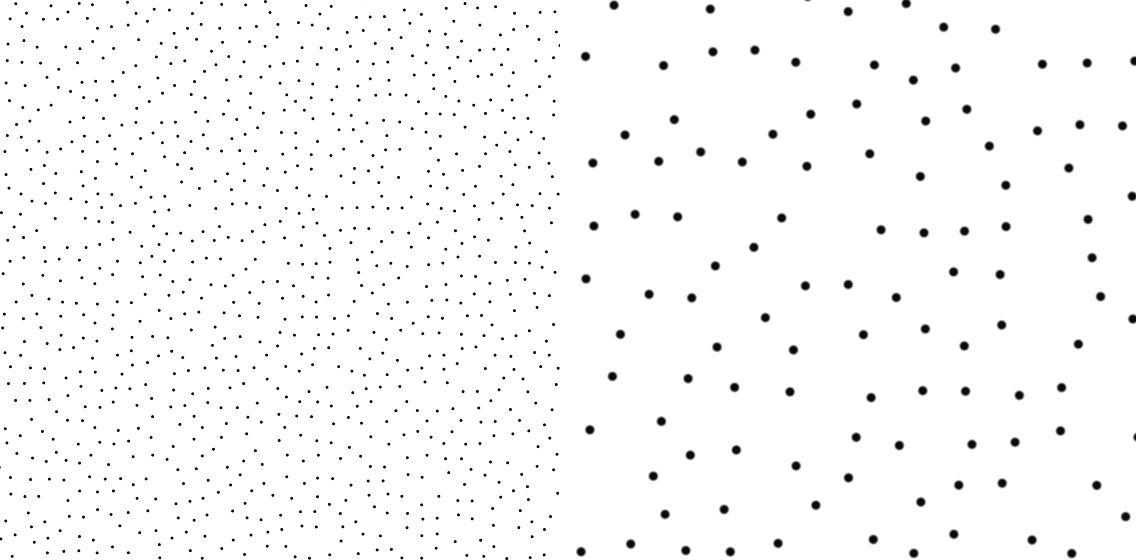
Left: the whole. Right: its middle third, enlarged.
Reproduce this pattern procedurally as a three.js fragment shader.

```glsl
// Small black dots scattered evenly but irregularly on white.
// One random point per grid cell; neighbours closer than a minimum
// spacing push each other apart in three steps, giving blue noise.

varying vec2 vUv;

const float CELLS = 31.0;

vec2 hash2(vec2 p) {
  return fract(sin(vec2(dot(p, vec2(127.1, 311.7)), dot(p, vec2(269.5, 183.3)))) * 43758.5453);
}

// Half of the shift that brings two points to the minimum spacing
vec2 push(vec2 a, vec2 b) {
  vec2 away = a - b;
  float d = max(length(away), 0.001);
  return away / d * max(0.79 - d, 0.0) * 0.5;
}

void main() {
  vec2 pos = vUv * CELLS;
  vec2 cell = floor(pos);
  vec2 local = pos - cell;

  // 9 x 9 cells around this one: xy holds the point, zw its next place
  vec4 dots[81];
  for (int y = 0; y < 9; y++) {
    for (int x = 0; x < 9; x++) {
      vec2 offset = vec2(float(x), float(y)) - 4.0;
      dots[y * 9 + x] = (offset + hash2(cell + offset + 17.0)).xyxy;
    }
  }

  // Relax a shrinking window, so that every cell finds the same points
  for (int pass = 0; pass < 3; pass++) {
    float reach = 3.5 - float(pass);
    for (int y = 1; y < 8; y++) {
      for (int x = 1; x < 8; x++) {
        if (max(abs(float(x) - 4.0), abs(float(y) - 4.0)) < reach) {
          vec2 here = dots[y * 9 + x].xy;
          vec2 shift = vec2(0.0);
          for (int j = -1; j <= 1; j++) {
            for (int i = -1; i <= 1; i++) {
              shift += push(here, dots[(y + j) * 9 + x + i].xy);
            }
          }
          dots[y * 9 + x].zw = here + shift;
        }
      }
    }
    for (int k = 0; k < 81; k++) {
      dots[k].xy = dots[k].zw;
    }
  }

  // Distance to the nearest point, in canvas units
  float nearest = 9.0;
  for (int y = 3; y < 6; y++) {
    for (int x = 3; x < 6; x++) {
      nearest = min(nearest, distance(local, dots[y * 9 + x].xy));
    }
  }
  nearest /= CELLS;

  // Ink on paper with a soft edge
  float paper = smoothstep(0.0016, 0.0036, nearest);
  gl_FragColor = vec4(mix(vec3(0.04), vec3(1.0), paper), 1.0);
}
```
